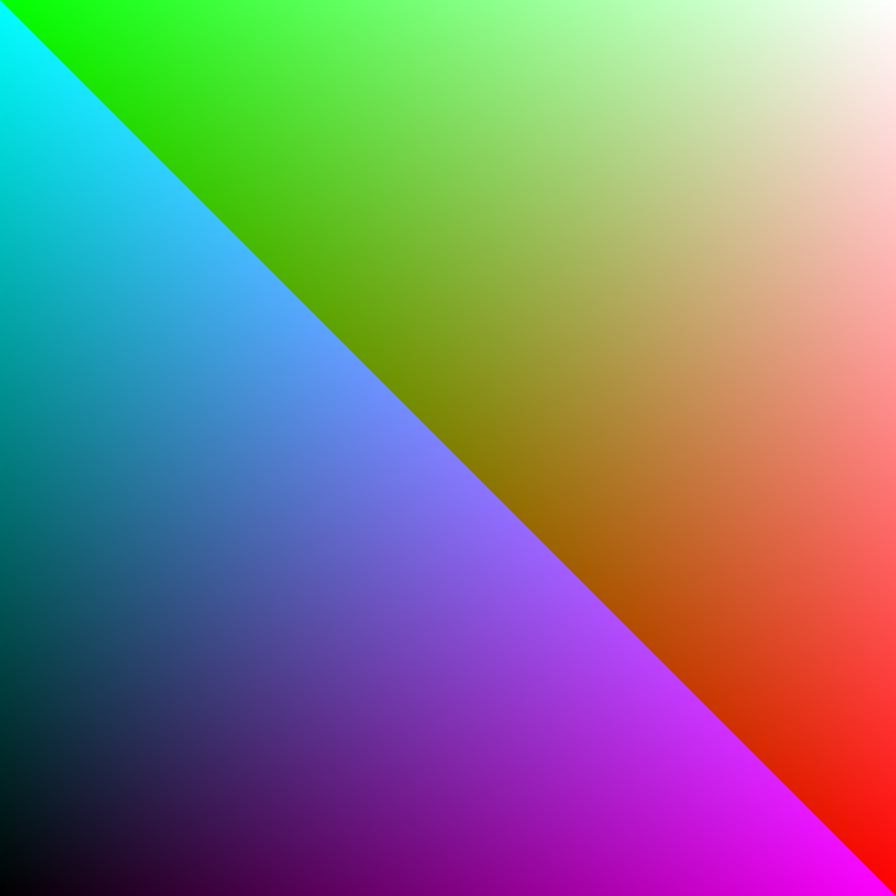
Reproduce this background procedurally as a WebGL 2 fragment shader.

```glsl
#version 300 es
precision highp float;
// Two triangular colour gradients that meet along a falling diagonal.
// Red grows to the right, green grows upward, and blue is their sum
// wrapped at one, so it drops from full to none across the diagonal.

uniform vec2 u_resolution;
out vec4 fragColor;

// Sawtooth of a sum in 0..2, with its drop at one smoothed over a given width
float wrapSmooth(float sum, float width) {
    float pastDiagonal = clamp((sum - 1.0) / width + 0.5, 0.0, 1.0);
    return clamp(sum - pastDiagonal, 0.0, 1.0);
}

void main() {
    vec2 uv = gl_FragCoord.xy / u_resolution;
    float edgeWidth = 1.0 / min(u_resolution.x, u_resolution.y);

    // Horizontal, vertical and wrapped diagonal ramps
    float blue = wrapSmooth(uv.x + uv.y, edgeWidth);
    fragColor = vec4(uv, blue, 1.0);
}
```
